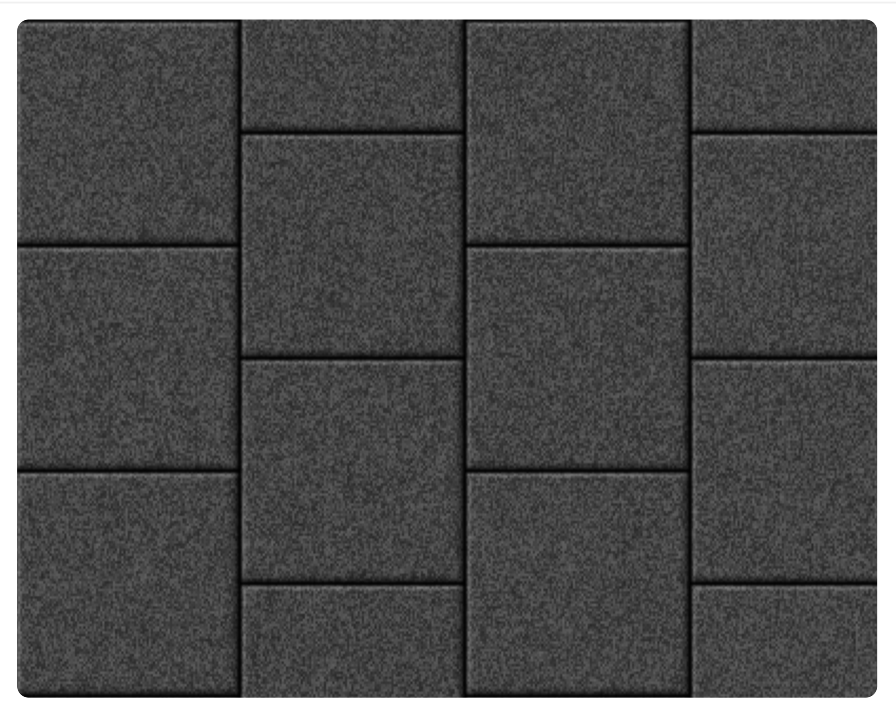
Give the GLSL for this pattern, as a Shadertoy shader.

```glsl
const vec2 PITCH = vec2(0.3093, 0.3096);
const vec2 FIRST_SEAM = vec2(0.0197, 0.0274);
const vec2 PANEL_MIN = vec2(0.0236, 0.0268);
const vec2 PANEL_MAX = vec2(1.2050, 0.9583);
const float CORNER_RADIUS = 0.016;

float hash(vec2 p) {
    vec3 q = fract(p.xyx * 0.1031);
    q += dot(q, q.yzx + 33.33);
    return fract((q.x + q.y) * q.z);
}

float valueNoise(vec2 p) {
    vec2 cell = floor(p);
    vec2 f = fract(p);
    f = f * f * (3.0 - 2.0 * f);
    float low = mix(hash(cell), hash(cell + vec2(1, 0)), f.x);
    float high = mix(hash(cell + vec2(0, 1)), hash(cell + vec2(1, 1)), f.x);
    return mix(low, high, f.y);
}

float roundedBox(vec2 p, vec2 halfSize, float radius) {
    vec2 d = abs(p) - halfSize + radius;
    return length(max(d, 0.0)) + min(max(d.x, d.y), 0.0) - radius;
}

vec2 bell(vec2 x, float width) {
    x /= width;
    return exp(-x * x);
}

// Fine speckle with a slight vertical stretch, centred on zero
float grain(vec2 p) {
    float fine = valueNoise(p * vec2(345.0, 290.0)) - 0.5;
    float coarse = valueNoise(p * vec2(190.0, 150.0) + 71.0) - 0.5;
    float mottle = valueNoise(p * vec2(45.0, 32.0) + 19.0) - 0.5;
    return 0.17 * fine + 0.055 * coarse + 0.015 * mottle;
}

// Square tiles, every second column dropped by half a tile
float tileShade(vec2 p) {
    vec2 grid = (p - FIRST_SEAM) / PITCH;
    float column = floor(grid.x);
    grid.y += 0.5 * mod(column, 2.0);
    vec2 seam = (fract(grid + 0.5) - 0.5) * PITCH;
    float tileTone = 0.008 * (hash(vec2(column, floor(grid.y)) + 5.0) - 0.5);

    // Lit bevel after each seam, soft shade before it, dark groove within
    vec2 lit = bell(seam - 0.0058, 0.0034) * vec2(0.12, 0.15);
    vec2 shade = bell(seam + 0.0035, 0.0065) * 0.38;
    vec2 groove = bell(seam, 0.0034) * 0.88;
    float tone = 0.264 + tileTone + grain(p) + max(lit.x, lit.y);
    tone *= 1.0 - max(shade.x, shade.y);
    return tone * (1.0 - groove.x) * (1.0 - groove.y);
}

void mainImage(out vec4 fragColor, in vec2 fragCoord) {
    float pixel = 1.0 / iResolution.y;
    vec2 p = vec2(fragCoord.x, iResolution.y - fragCoord.y) * pixel;

    // White surround with a faint rule along the top
    float rule = 1.0 - smoothstep(0.0, pixel, abs(p.y - 0.0035) - 0.0006);
    vec3 color = vec3(1.0 - 0.06 * rule);

    // Rounded tiled panel
    vec2 center = 0.5 * (PANEL_MIN + PANEL_MAX);
    vec2 halfSize = 0.5 * (PANEL_MAX - PANEL_MIN);
    float edge = roundedBox(p - center, halfSize, CORNER_RADIUS);
    float inside = 1.0 - smoothstep(-0.5 * pixel, 0.5 * pixel, edge);
    color = mix(color, vec3(tileShade(p)), inside);

    fragColor = vec4(clamp(color, 0.0, 1.0), 1.0);
}
```
